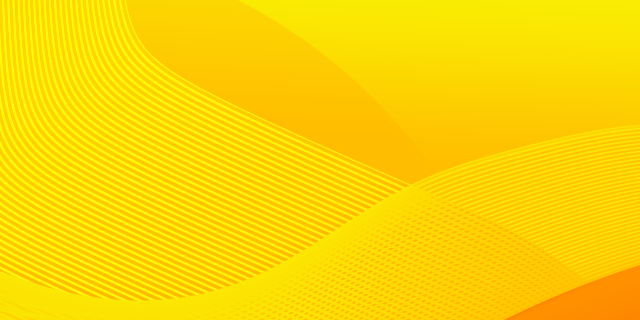
This background is drawn by a WebGL 1 fragment shader. Its source:

```glsl
precision highp float;
// Golden abstract backdrop: a shaded sky with a large disc, a bent sheet of
// parallel lines on the left, and a finely ruled ribbon sweeping to the right.
// Each sheet is a curve offset into a phase; crossing phases weave the mesh.

uniform vec2 u_resolution;

#define SHEET_SPACING 0.0203
#define SHEET_LINE_WIDTH 0.42
#define RIBBON_LINES 37.0
#define MESH_CONTRAST 0.75
#define SHADOW_DEPTH 0.22
#define YELLOW vec3(0.98, 0.93, 0.01)
#define LEMON vec3(1.0, 0.98, 0.02)
#define AMBER vec3(1.0, 0.84, 0.0)
#define GOLD vec3(1.0, 0.74, 0.0)
#define ORANGE vec3(1.0, 0.57, 0.0)
#define RUST vec3(0.97, 0.43, 0.0)

// Antialiased coverage: 1 where the signed distance is positive.
float cover(float distance, float pixel) {
  return smoothstep(-pixel, pixel, distance);
}

// Repeating line centred on whole phases, width as a share of the period.
float stripe(float phase, float width, float blur) {
  float offset = abs(fract(phase + 0.5) - 0.5);
  return 1.0 - smoothstep(width * 0.5 - blur, width * 0.5 + blur, offset);
}

// Depth inside the line sheet, measured along its diagonal offset axis.
float sheetDepth(vec2 p) {
  float lift = max(p.x - 1.5, 0.0);
  vec2 q = vec2(p.x, 1.0 - p.y + 0.55 * lift * lift * -1.0);
  float across = dot(q, vec2(-0.768, 0.640));
  float along = dot(q, vec2(0.640, 0.768)) - 0.370;
  float bend = 0.16 * along - 0.67 * sqrt(along * along + 0.0244);
  return across + 0.151 - bend;
}

// Upper edge of the ribbon.
float ribbonTop(float x) {
  float bump = (x - 1.25) / 0.365;
  return 0.336 - 0.276 * cos((x - 0.443) * 1.915) + 0.0755 * exp(-bump * bump);
}

// Lower edge of the ribbon, where the orange corner begins.
float ribbonBottom(float x) {
  float t = x - 1.575;
  return (0.49 - 0.2 * t) * t;
}

// Sky gradient, darker inside the big disc.
vec3 skyColor(vec2 p, float pixel) {
  float shade = smoothstep(-0.1, 1.1, (1.03 - p.y) / 0.56 - 0.06 * (p.x - 1.0));
  float disc = cover(1.706 - length(p - vec2(-0.035, -0.518)), pixel);
  shade += disc * mix(0.08, 0.40, smoothstep(0.4, 1.0, p.y));
  return mix(YELLOW, GOLD, clamp(shade, 0.0, 1.0));
}

// Bright lines over a gold body that deepens toward the ribbon.
vec3 sheetColor(vec2 p, float depth, float edgeGap, float pixel) {
  float shade = smoothstep(0.1, 0.9, 0.35 * p.x + 0.75 * (1.0 - p.y));
  vec3 body = mix(AMBER, mix(AMBER, GOLD, 0.8), shade);
  body = mix(body, ORANGE, SHADOW_DEPTH * exp(-max(edgeGap, 0.0) / 0.035));
  float line = stripe(depth / SHEET_SPACING, SHEET_LINE_WIDTH, 0.6 * pixel / SHEET_SPACING);
  return mix(body, LEMON, line * mix(0.95, 0.8, smoothstep(0.2, 1.3, p.x)));
}

// Fine rules on the right; a woven mesh where the sheet passes beneath.
vec3 ribbonColor(vec2 p, float depth, float below, float thickness, float pixel) {
  float phase = RIBBON_LINES * below / thickness;
  float blur = 0.7 * pixel * RIBBON_LINES / thickness;
  float rule = stripe(phase, 0.5, blur);
  vec3 ruled = mix(mix(AMBER, GOLD, 0.75), YELLOW, 0.75 * rule);

  float weft = stripe(depth / SHEET_SPACING, 0.5, 0.7 * pixel / SHEET_SPACING);
  float dash = (1.0 - rule) * (1.0 - weft);
  float warmth = smoothstep(0.9, 2.0, p.x + 0.5 * below);
  vec3 silk = mix(mix(AMBER, YELLOW, 0.6), mix(AMBER, GOLD, 0.35), warmth);
  float fade = smoothstep(0.015, 0.16, below) * (1.0 - smoothstep(1.65, 1.95, p.x));
  fade *= mix(0.45, 1.0, smoothstep(0.5, 1.2, p.x));
  vec3 mesh = mix(silk, mix(GOLD, ORANGE, 0.35), MESH_CONTRAST * dash * fade);

  vec3 color = mix(ruled, mesh, cover(depth, pixel));
  float rim = exp(-below / 0.012);
  return mix(color, YELLOW, 0.6 * rim);
}

// Orange corner with a dark crease along its upper edge.
vec3 cornerColor(vec2 p, float below) {
  vec3 body = mix(ORANGE, RUST, 0.3 * smoothstep(0.0, 0.2, below));
  float crease = exp(-below / 0.006) * (1.0 - smoothstep(1.65, 2.05, p.x));
  return mix(body, RUST, 0.6 * crease);
}

void main() {
  vec2 p = gl_FragCoord.xy / u_resolution * vec2(2.0, 1.0);
  float pixel = 1.0 / u_resolution.y;
  float top = ribbonTop(p.x);
  float bottom = ribbonBottom(p.x);
  float depth = sheetDepth(p);
  float below = top - p.y;

  vec3 color = skyColor(p, pixel);
  color = mix(color, sheetColor(p, depth, -below, pixel), cover(depth, pixel));
  vec3 ribbon = ribbonColor(p, depth, max(below, 0.0), top - bottom, pixel);
  color = mix(color, ribbon, cover(below, pixel));

  // Warm shading just above the corner, then the corner itself.
  float gap = bottom - p.y;
  color = mix(color, GOLD, 0.6 * exp(-max(-gap, 0.0) / 0.04));
  color = mix(color, cornerColor(p, max(gap, 0.0)), cover(gap, pixel));
  gl_FragColor = vec4(color, 1.0);
}
```
